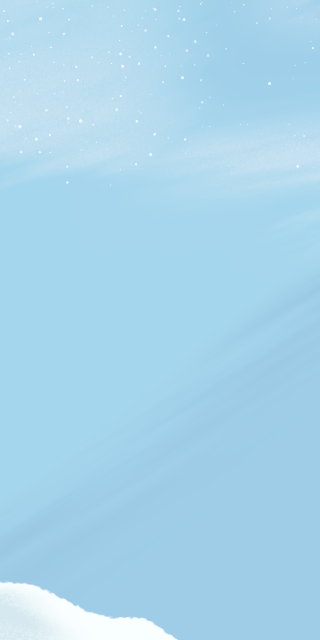
Reproduce this background procedurally as a WebGL 2 fragment shader.

```glsl
#version 300 es
precision highp float;
// A pale winter sky: brushed, grainy clouds and falling snow at the top,
// a soft slanted shadow at the lower right and a snowy hill at the lower left.
// Streaks are stretched value noise; flakes are discs in a jittered grid.
uniform vec2 u_resolution;
out vec4 fragColor;

float hash(vec2 p) {
  vec3 q = fract(vec3(p.xyx) * 0.1031);
  q += dot(q, q.yzx + 33.33);
  return fract((q.x + q.y) * q.z);
}

float noise(vec2 p) {
  vec2 i = floor(p), f = fract(p);
  f = f * f * (3.0 - 2.0 * f);
  return mix(mix(hash(i), hash(i + vec2(1, 0)), f.x),
             mix(hash(i + vec2(0, 1)), hash(i + vec2(1, 1)), f.x), f.y);
}

float fbm(vec2 p) {
  float sum = 0.0, amp = 0.53;
  for (int i = 0; i < 4; i++) {
    sum += amp * noise(p);
    p = p * 2.03 + 17.0;
    amp *= 0.5;
  }
  return sum;
}

// Noise drawn out along a direction, like a dry brush
float brush(vec2 p, float angle, vec2 scale) {
  float c = cos(angle), s = sin(angle);
  return fbm(vec2(c * p.x + s * p.y, c * p.y - s * p.x) * scale + 40.0);
}

// Soft band around a centre line
float band(float d, float width) {
  return exp(-d * d / (width * width));
}

float snowfall(vec2 p, float cells, float px) {
  vec2 g = p * cells, id = floor(g);
  vec2 centre = 0.2 + 0.6 * vec2(hash(id + 7.0), hash(id + 91.0));
  float radius = mix(0.0015, 0.0052, pow(hash(id + 53.0), 3.0));
  float d = length(fract(g) - centre) / cells;
  float area = smoothstep(1.38, 1.6, p.y) * (1.0 - 0.85 * smoothstep(0.42, 0.72, p.x));
  float shown = step(hash(id + 23.0), 0.5 * area);
  return shown * (1.0 - smoothstep(radius - px * 0.5, radius + px * 0.5, d));
}

void main() {
  // The width is one unit; the height is two
  vec2 p = gl_FragCoord.xy / u_resolution.x;
  float px = 1.0 / u_resolution.x;
  float grain = noise(p * 260.0);

  // Sky, a little deeper at the upper right
  vec3 color = vec3(0.645, 0.838, 0.928);
  color = mix(color, vec3(0.625, 0.815, 0.915),
              smoothstep(1.45, 1.8, p.y) * smoothstep(0.3, 0.8, p.x));

  // Slanted shadow with brushed edge
  float streak = brush(p, 0.56, vec2(1.6, 22.0));
  float edge = 0.41 + 0.62 * p.x + 0.16 * p.x * p.x - p.y;
  float shade = smoothstep(-0.06, 0.16, edge + 0.16 * (streak - 0.5));
  color = mix(color, vec3(0.622, 0.803, 0.908), shade);
  color -= 0.05 * (streak - 0.45) * band(edge - 0.12, 0.2) * shade;

  // Left cloud mass, flat underneath and thinner towards the top
  float wisp = brush(p, 0.33, vec2(2.2, 15.0));
  float fray = 0.14 * (wisp - 0.5);
  float left = smoothstep(1.43, 1.53, p.y + fray) * smoothstep(0.76, 0.3, p.x + 2.0 * fray);
  left *= mix(0.75, 0.45, smoothstep(1.65, 2.0, p.y));

  // Right cloud bank, trailing wisps below it and faint ones at the top corner
  float sweep = brush(p, 0.2, vec2(2.0, 20.0));
  float right = 0.8 * smoothstep(0.2, 0.75, p.x)
              * band(p.y - 1.48 - 0.05 * p.x + 0.16 * (sweep - 0.5), 0.11);
  float trail = 0.45 * smoothstep(0.7, 1.0, p.x) * band(p.y - 1.3, 0.09);
  float corner = 0.4 * smoothstep(0.65, 1.0, p.x) * smoothstep(1.8, 1.97, p.y);
  float cloud = max(left, right) + (trail + corner) * smoothstep(0.35, 0.65, wisp);
  cloud *= 0.35 + 0.9 * mix(wisp, sweep, smoothstep(0.4, 0.8, p.x)) + 0.3 * (grain - 0.5);
  color = mix(color, vec3(0.82, 0.9, 0.95), clamp(cloud, 0.0, 1.0));

  // Falling snow in two sizes of grid
  float flakes = max(snowfall(p, 22.0, px), 0.7 * snowfall(p + 3.7, 41.0, px)
                 * smoothstep(1.4, 1.6, p.y));
  color = mix(color, vec3(0.96, 0.98, 1.0), 0.85 * flakes);

  // Snowy hill with a ragged rim and a cool shaded side
  float hill = 0.18 - 0.11 * smoothstep(0.05, 0.36, p.x) - 0.09 * smoothstep(0.42, 0.62, p.x);
  hill += 0.009 * (noise(p * 90.0) - 0.5);
  float dim = smoothstep(0.24, 0.04, p.x + 0.7 * p.y - 0.03)
            * smoothstep(0.0, 0.05, hill - p.y) * (0.6 + 0.5 * grain);
  dim += 0.35 * band(p.y - 0.09 + 0.35 * p.x, 0.03) * smoothstep(0.3, 0.1, p.x);
  vec3 snow = mix(vec3(0.975, 0.995, 1.0), vec3(0.84, 0.915, 0.94), clamp(dim, 0.0, 1.0));
  color = mix(color, snow, smoothstep(-0.004, 0.004, hill - p.y));

  fragColor = vec4(color, 1.0);
}
```
